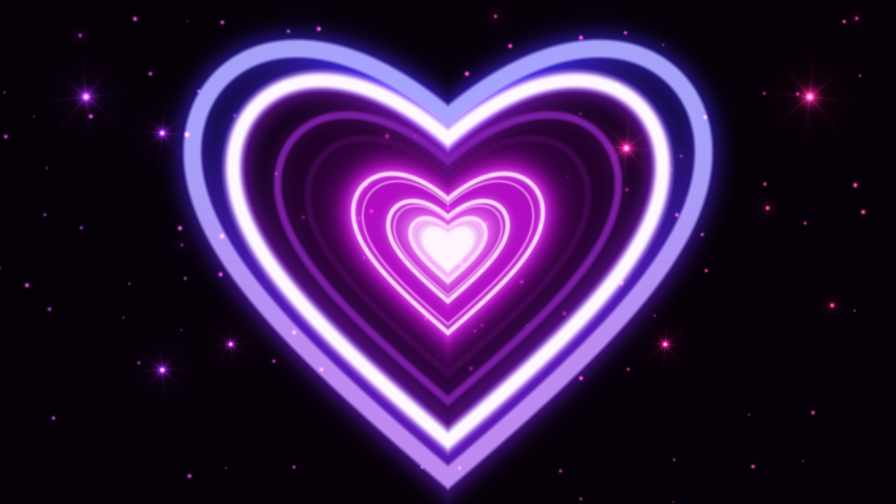
This background is drawn by a WebGL 1 fragment shader. Its source:

```glsl
precision highp float;
// Nested neon hearts glowing in a dark field of violet and pink sparks.
// One heart curve is scaled about a centre; a Newton solve finds the scale
// through each point, and its gradient turns that into stroke distances.

uniform vec2 u_resolution;

#define CENTER_Y 0.509
#define OUTER_SIZE 0.507
#define WHITE_SIZE 0.426
#define THIN_SIZE 0.338
#define FAINT_SIZE 0.278
#define PINK_SIZE 0.188
#define NEST_RATIO 0.63
#define STAR_CELL 0.095
#define STAR_AMOUNT 0.45

const vec3 INK = vec3(0.025, 0.0, 0.032);
const vec3 BLUE = vec3(0.22, 0.14, 0.85);
const vec3 VIOLET = vec3(0.52, 0.10, 0.82);
const vec3 MAGENTA = vec3(0.72, 0.06, 0.79);
const vec3 PINK = vec3(0.98, 0.74, 0.98);
const vec3 ROSE = vec3(0.95, 0.12, 0.55);

vec2 hash2(vec2 p) {
  vec3 q = fract(p.xyx * vec3(0.1031, 0.1030, 0.0973));
  q += dot(q, q.yzx + 33.33);
  return fract((q.xx + q.yz) * q.zy);
}

// Heart of half width 1: x = value (1 on the curve), yz = gradient.
vec3 heartField(vec2 q) {
  float v = (q.y + 0.195 - 0.849 * q.x + 0.28 * q.x * q.x) / 0.705;
  float slope = (0.56 * q.x - 0.849) / 0.705;
  return vec3(q.x * q.x + v * v, 2.0 * (q.x + v * slope), 2.0 * v / 0.705);
}

// x = half width of the heart through p, y = length of its gradient.
vec2 heartScale(vec2 p) {
  p.x = abs(p.x);
  float inv = 1.2 / max(length(p), 0.0005);
  for (int i = 0; i < 7; i++) {
    vec3 f = heartField(p * inv);
    inv -= (f.x - 1.0) / max(dot(p, f.yz), 0.00001);
  }
  vec3 f = heartField(p * inv);
  float radial = max(dot(p * inv, f.yz), 0.01);
  return vec2(1.0 / inv, length(f.yz) / radial);
}

float stroke(float d, float halfWidth, float soft) {
  return 1.0 - smoothstep(halfWidth - soft, halfWidth + soft, abs(d));
}

float glow(float d, float radius) {
  return exp(-d * d / (radius * radius));
}

// Bright spark with a soft halo and thin rays.
vec3 flare(vec2 p, float size, vec3 tint) {
  float l = length(p);
  float angle = atan(p.y, p.x + 0.00001);
  float rays = pow(abs(cos(angle * 4.0 + 0.4)), 16.0) * exp(-l / (size * 2.2));
  return tint * (0.75 * glow(l, size * 1.5) + 0.35 * rays + 0.2 * exp(-l / (size * 2.5)))
    + vec3(0.75) * glow(l, size * 0.55);
}

vec3 starField(vec2 p) {
  vec3 sum = vec3(0.0);
  for (int i = 0; i < 2; i++) {
    float layer = float(i);
    vec2 g = p / (STAR_CELL * (1.0 + layer)) + 40.0 + 17.3 * layer;
    vec2 cell = floor(g);
    vec2 spot = 0.2 + 0.6 * hash2(cell);
    vec2 pick = hash2(cell + 71.7);
    float l = length(g - cell - spot) * STAR_CELL * (1.0 + layer);
    float size = mix(0.0022, 0.0042, pick.y);
    vec3 tint = mix(VIOLET, ROSE, clamp(0.5 + 0.5 * p.x + 0.7 * (pick.y - 0.5), 0.0, 1.0));
    vec3 light = (tint + 0.2) * glow(l, size) + 0.3 * layer * tint * exp(-l / 0.008);
    sum += light * step(pick.x, STAR_AMOUNT - 0.2 * layer) * (0.35 + 0.65 * pick.y);
  }
  return sum;
}

void main() {
  float px = 1.0 / u_resolution.y;
  vec2 p = gl_FragCoord.xy * px - vec2(0.5 * u_resolution.x * px, CENTER_Y);
  vec2 heart = heartScale(p);
  float s = heart.x;
  float g = heart.y;
  float outerD = (s - OUTER_SIZE) / g;
  float whiteD = (s - WHITE_SIZE) / g;
  float thinD = (s - THIN_SIZE) / g;
  float pinkD = max(s - PINK_SIZE, 0.0) / g;
  float upper = smoothstep(-0.3, 0.3, p.y);

  // Dark ground and the haze held inside the hearts.
  vec3 col = INK * (1.2 - 0.5 * length(p));
  col += vec3(0.12, 0.005, 0.15) * smoothstep(0.44, 0.22, s);
  col += vec3(0.26, 0.01, 0.30) * exp(-pinkD / 0.045);

  // Large neon bands with blue light outside and violet light inside.
  vec3 rim = mix(VIOLET, BLUE, 0.35 + 0.65 * upper);
  col += 0.65 * rim * glow(outerD, 0.036);
  col += 0.70 * mix(VIOLET, rim, smoothstep(-0.02, 0.03, whiteD)) * glow(whiteD, 0.040);
  vec3 lavender = mix(vec3(0.76, 0.56, 0.96), vec3(0.67, 0.66, 1.0), upper);
  col = mix(col, lavender, 0.95 * stroke(outerD, 0.0175, 0.003 + px));
  col = mix(col, vec3(0.80, 0.62, 1.0), 0.8 * stroke(whiteD, 0.019, 0.006 + px));
  col = mix(col, vec3(1.0, 0.97, 1.0), stroke(whiteD, 0.0125, 0.004 + px));

  // Thin rings.
  col += 0.16 * VIOLET * glow(thinD, 0.025);
  col = mix(col, vec3(0.52, 0.13, 0.70), 0.85 * stroke(thinD, 0.007, 0.003 + px));
  col = mix(col, vec3(0.31, 0.04, 0.38), 0.6 * stroke((s - FAINT_SIZE) / g, 0.006, 0.003 + px));

  // Magenta heart, its nested double rings and the white core.
  vec3 fill = mix(MAGENTA, vec3(0.92, 0.48, 0.95), smoothstep(0.125, 0.06, s));
  col = mix(col, fill, 0.92 * glow(pinkD, 0.028));
  float size = PINK_SIZE;
  for (int i = 0; i < 4; i++) {
    float d = (s - size) / g;
    float innerD = (s - 0.9 * size) / g;
    col = mix(col, vec3(0.92, 0.42, 0.96), 0.5 * glow(d, 0.011));
    col = mix(col, PINK, 0.65 * stroke(innerD, 0.0022, 0.001 + px));
    col = mix(col, vec3(1.0, 0.86, 1.0), 0.95 * stroke(d, 0.0042, 0.001 + px));
    size *= NEST_RATIO;
  }
  col = mix(col, vec3(1.0, 0.96, 1.0), smoothstep(0.085, 0.035, s));

  // Scattered sparks and mirrored flares.
  col += starField(p) * (1.0 - 0.6 * smoothstep(0.5, 0.4, s));
  vec3 sideTint = mix(VIOLET, ROSE, smoothstep(-0.9, 0.5, p.x));
  vec2 mirrored = vec2(abs(p.x), p.y);
  col += flare(mirrored - vec2(0.718, 0.299), 0.011, sideTint);
  col += flare(mirrored - vec2(0.431, -0.192), 0.006, sideTint);
  col += flare(vec2(p.x + 0.567, abs(p.y + 0.008) - 0.235), 0.008, VIOLET);
  col += flare(p - vec2(0.354, 0.197), 0.009, ROSE);

  gl_FragColor = vec4(clamp(col, 0.0, 1.0), 1.0);
}
```
